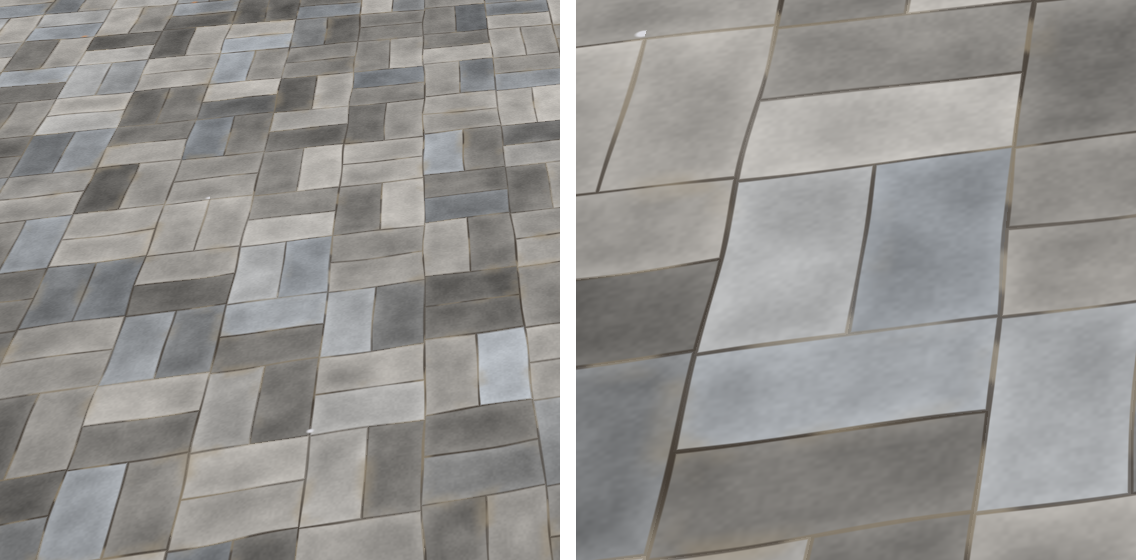
Left, the full canvas; right, a detail of the centre.
This texture is drawn by a Shadertoy shader. Its source:

```glsl
#define HORIZON 1.898       // height of the vanishing line
#define VANISH_X 0.7565     // column line that stands upright
#define COLUMN_WIDTH 0.122  // cell width per unit of depth
#define ROW_SCALE 18.535    // row count per inverse depth
#define ROW_TILT 0.0922     // slant of the rows
#define ROW_SHIFT 10.277    // row number at the canvas foot
#define JOINT 0.009         // half width of a joint, in cells
#define DARK_TONE 0.40
#define LIGHT_TONE 0.69
#define CLOUDING 0.23       // strength of the stains in each brick
#define DEBRIS 0.06         // share of cells holding a crumb

float hash(vec2 p) {
    vec3 q = fract(p.xyx * vec3(0.1031, 0.1030, 0.0973));
    q += dot(q, q.yzx + 33.33);
    return fract((q.x + q.y) * q.z);
}

float noise(vec2 p) {
    vec2 i = floor(p), f = fract(p);
    f = f * f * (3.0 - 2.0 * f);
    return mix(mix(hash(i), hash(i + vec2(1, 0)), f.x),
               mix(hash(i + vec2(0, 1)), hash(i + vec2(1, 1)), f.x), f.y);
}

float fbm(vec2 p) {
    float sum = 0.0, gain = 0.5;
    for (int k = 0; k < 4; k++) {
        sum += gain * noise(p);
        p = mat2(0.8, 0.6, -0.6, 0.8) * p * 2.03 + 17.3;
        gain *= 0.5;
    }
    return sum / 0.9375;
}

// Canvas position to paving cells, seen in perspective
vec2 groundPlane(vec2 p) {
    float depth = HORIZON - p.y;
    float side = p.x - VANISH_X;
    return vec2(side / (COLUMN_WIDTH * depth),
                ROW_SCALE * (1.0 - ROW_TILT * side) / depth - ROW_SHIFT);
}

void mainImage(out vec4 fragColor, in vec2 fragCoord) {
    vec2 ground = groundPlane(fragCoord / iResolution.y);
    vec2 pixel = fwidth(ground);

    // Slightly uneven laying
    vec2 uv = ground;
    uv += 0.04 * (vec2(noise(ground * 1.7 + 40.0), noise(ground * 1.7 + 90.0)) - 0.5);
    uv.y += 0.07 * (hash(vec2(floor(uv.x), 5.0)) - 0.5);

    // Basket weave: a pair of bricks per cell, turned in every other cell
    vec2 cell = floor(uv), local = fract(uv);
    if (mod(cell.x + cell.y, 2.0) > 0.5) {
        local = local.yx;
        pixel = pixel.yx;
    }
    float brickHalf = floor(local.y * 2.0);
    vec2 id = cell * vec2(1.0, 2.0) + vec2(0.0, brickHalf) + 60.0;
    vec2 brick = vec2(local.x, fract(local.y * 2.0));
    vec2 toEdge = min(brick, 1.0 - brick) * vec2(1.0, 0.5);
    float edge = min(toEdge.x, toEdge.y);

    // Brick tone, cloudy stains, pale worn rim and grain
    float tone = mix(DARK_TONE, LIGHT_TONE, hash(id));
    float cloud = fbm(brick * vec2(2.6, 1.3) + id * 7.31);
    tone += CLOUDING * (cloud - 0.5);
    tone += 0.12 * (fbm(ground * 0.9 + 23.0) - 0.5);
    float rim = 1.0 - smoothstep(0.0, 0.13, edge + 0.08 * (cloud - 0.5));
    tone += 0.055 * rim - 0.01;
    tone += 0.035 * (noise(uv * 45.0 + 200.0) - 0.5);
    vec3 warm = vec3(1.02, 1.0, 0.97), cool = vec3(0.97, 1.0, 1.035);
    vec3 color = tone * mix(warm, cool, smoothstep(0.7, 1.0, hash(id + 31.7)));

    // Sandy smears along the rim
    float sand = smoothstep(0.58, 0.8, fbm(uv * 2.3 + 70.0)) * rim;
    color = mix(color, vec3(0.60, 0.54, 0.44), 0.4 * sand);

    // Joints: dark gaps partly filled with sand
    vec2 width = vec2(JOINT * mix(0.6, 1.4, noise(uv * 3.0 + 11.0)));
    vec2 gap = 1.0 - smoothstep(width - pixel, width + pixel, toEdge);
    float filled = smoothstep(0.5, 0.8, noise(uv * 4.0 + 130.0));
    vec3 jointColor = mix(vec3(0.25, 0.22, 0.19), vec3(0.52, 0.47, 0.39), filled);
    float strength = mix(0.45, 0.95, noise(uv * 2.1 + 170.0));
    color = mix(color, jointColor, max(gap.x, gap.y) * strength);

    // Scattered crumbs lying near the joints
    vec2 crumbCell = floor(ground + 0.5) + 60.0;
    vec2 crumbAt = vec2(hash(crumbCell + 3.1) - 0.5, 0.06 * hash(crumbCell + 8.7));
    float crumb = length((fract(ground + 0.5) - 0.5 - crumbAt) * vec2(0.8, 1.0));
    float soft = max(pixel.x, pixel.y);
    float present = step(hash(crumbCell + 15.3), DEBRIS);
    vec3 crumbColor = mix(vec3(0.85, 0.85, 0.87), vec3(0.78, 0.55, 0.38),
                          step(0.6, hash(crumbCell + 21.9)));
    color = mix(color, crumbColor, present * (1.0 - smoothstep(0.022 - soft, 0.022 + soft, crumb)));

    fragColor = vec4(clamp(color, 0.0, 1.0), 1.0);
}
```
